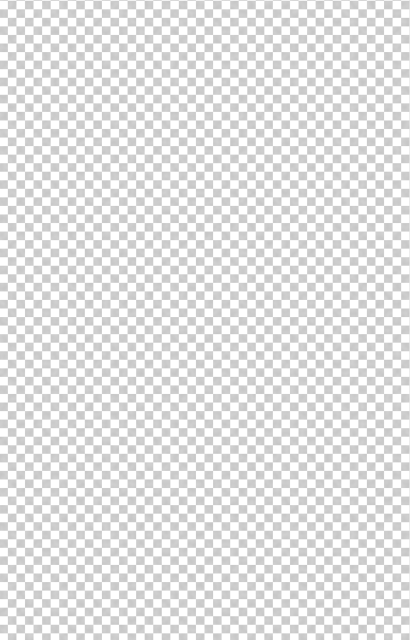
This pattern is drawn by a WebGL 2 fragment shader. Its source:

```glsl
#version 300 es
precision highp float;

uniform vec2 u_resolution;
out vec4 fragColor;

const float CELLS_DOWN = 74.87;               // squares per canvas height
const vec2 GRID_CORNER = vec2(-0.001, 0.9988); // upper left grid corner, in heights
const float EDGE_WIDTH = 1.1;                 // edge blend, in pixel footprints
const vec3 WHITE = vec3(1.0);
const vec3 GRAY = vec3(0.798);
const float TONE_VARIATION = 0.035;           // faint unevenness of the gray
const float TONE_SCALE = 1.7;                 // noise cells per square

// Random unit gradient for a lattice point
vec2 latticeGradient(vec2 p) {
    vec3 q = fract(p.xyx * vec3(0.1031, 0.1030, 0.0973));
    q += dot(q, q.yzx + 33.33);
    float angle = 6.28318 * fract((q.x + q.y) * q.z);
    return vec2(cos(angle), sin(angle));
}

float gradientNoise(vec2 p) {
    vec2 cell = floor(p);
    vec2 f = fract(p);
    vec2 w = f * f * f * (f * (f * 6.0 - 15.0) + 10.0);
    float a = dot(latticeGradient(cell), f);
    float b = dot(latticeGradient(cell + vec2(1, 0)), f - vec2(1, 0));
    float c = dot(latticeGradient(cell + vec2(0, 1)), f - vec2(0, 1));
    float d = dot(latticeGradient(cell + vec2(1, 1)), f - vec2(1, 1));
    return mix(mix(a, b, w.x), mix(c, d, w.x), w.y);
}

// Signed distance to the nearest grid line per axis, positive in even cells
vec2 stripeDistance(vec2 grid) {
    return 0.5 - abs(mod(grid + 0.5, 2.0) - 1.0);
}

void main() {
    vec2 position = gl_FragCoord.xy / u_resolution.y;
    vec2 grid = (position - GRID_CORNER) * vec2(1.0, -1.0) * CELLS_DOWN;

    // Smoothed checker: the product of two alternating stripes
    float footprint = EDGE_WIDTH * CELLS_DOWN / u_resolution.y;
    vec2 stripes = clamp(stripeDistance(grid) * 2.0 / footprint, -1.0, 1.0);
    float whiteness = 0.5 + 0.5 * stripes.x * stripes.y;

    // Slight tone variation within the gray squares
    vec3 gray = GRAY + TONE_VARIATION * gradientNoise(grid * TONE_SCALE + 7.3);

    fragColor = vec4(mix(gray, WHITE, whiteness), 1.0);
}
```
